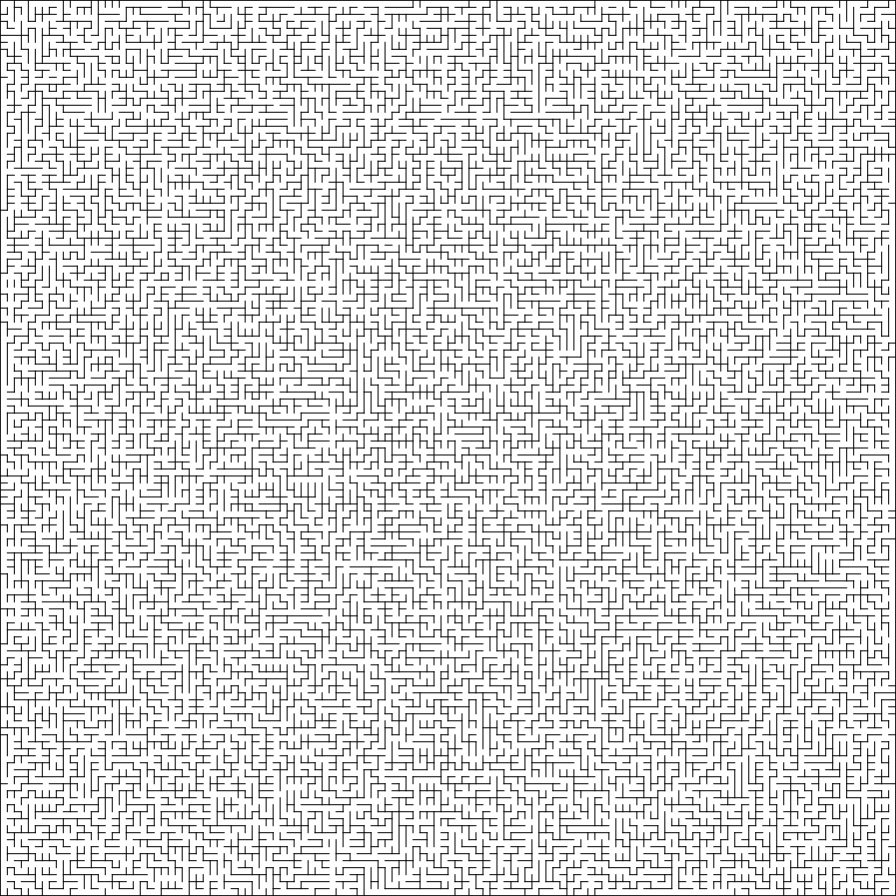
Reproduce this pattern procedurally as a three.js fragment shader.

```glsl
varying vec2 vUv;

float hash(vec2 p) {
  vec3 q = fract(p.xyx * 0.1031);
  q += dot(q, q.yzx + 33.33);
  return fract((q.x + q.y) * q.z);
}

// Each block of posts grows its walls towards one of four headings.
vec2 heading(vec2 post) {
  float turn = floor(4.0 * hash(floor(post / 8.0) + 211.0));
  vec2 axis = mod(turn, 2.0) < 0.5 ? vec2(1.0, 0.0) : vec2(0.0, 1.0);
  return turn < 2.0 ? axis : -axis;
}

// A post leans left, right or ahead, never back, so walls form trees.
vec2 lean(vec2 post) {
  vec2 ahead = heading(post);
  vec2 side = vec2(-ahead.y, ahead.x);
  float h = hash(post + 17.0);
  return h < 0.293 ? side : (h < 0.586 ? -side : ahead);
}

// When two posts lean on each other, one of them turns ahead instead.
vec2 growth(vec2 post) {
  vec2 ahead = heading(post);
  vec2 pick = lean(post);
  bool left = pick == vec2(-ahead.y, ahead.x);
  return left && lean(post + pick) == -pick ? ahead : pick;
}

bool onRim(vec2 post) {
  vec2 d = abs(post - 64.0);
  return max(d.x, d.y) > 63.5;
}

bool hasWall(vec2 post, vec2 dir) {
  vec2 d = abs(post + 0.5 * dir - 64.0);
  float reach = max(d.x, d.y);
  if (reach > 64.2) return false;
  if (reach > 63.8) return true;
  vec2 other = post + dir;
  return (!onRim(post) && growth(post) == dir)
      || (!onRim(other) && growth(other) == -dir);
}

// Share of a span of the given width, centred at c, that lies in lo..hi.
float overlap(float lo, float hi, float c, float width) {
  return clamp((min(hi, c + 0.5 * width) - max(lo, c - 0.5 * width)) / width, 0.0, 1.0);
}

void main() {
  vec2 p = (vUv - 0.5) * 128.1 + 64.0;
  float footprint = max(fwidth(p.x), 0.0001);
  vec2 post = floor(p + 0.5);
  vec2 d = p - post;
  float halfLine = 0.0715;

  // Four arms around the nearest post, merged per axis.
  vec2 ink = vec2(0.0);
  vec2 dir = vec2(1.0, 0.0);
  for (int i = 0; i < 4; i++) {
    if (hasWall(post, dir)) {
      float along = overlap(-halfLine, 2.0, dot(d, dir), footprint);
      float across = overlap(-halfLine, halfLine, dot(d, dir.yx), footprint);
      ink = max(ink, abs(dir) * along * across);
    }
    dir = vec2(-dir.y, dir.x);
  }

  float paper = (1.0 - ink.x) * (1.0 - ink.y);
  gl_FragColor = vec4(vec3(paper), 1.0);
}
```
